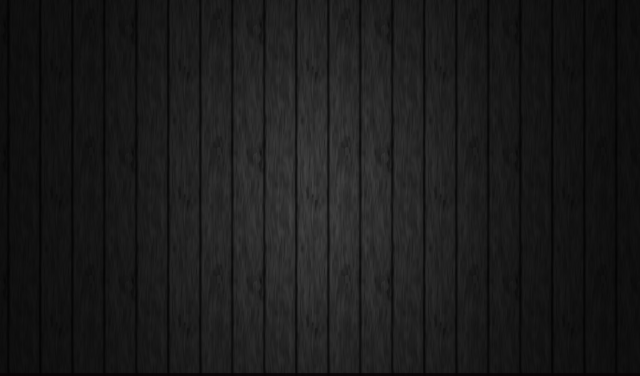
This texture is drawn by a WebGL 2 fragment shader. Its source:

```glsl
#version 300 es
precision highp float;
// Dark vertical wooden planks with fine grain, lit by a soft central glow.
uniform vec2 u_resolution;
out vec4 fragColor;

float hash(vec2 p) {
    vec3 q = fract(p.xyx * vec3(0.1031, 0.1030, 0.0973));
    q += dot(q, q.yzx + 33.33);
    return fract((q.x + q.y) * q.z);
}

// Value noise that repeats after the given number of cells
float tiledNoise(vec2 p, vec2 period) {
    vec2 cell = floor(p), f = fract(p);
    f = f * f * (3.0 - 2.0 * f);
    vec2 a = mod(cell, period), b = mod(cell + 1.0, period);
    return mix(mix(hash(a), hash(vec2(b.x, a.y)), f.x),
               mix(hash(vec2(a.x, b.y)), hash(b), f.x), f.y);
}

// Noise over a tile of four by four plank widths
float woodNoise(vec2 p, vec2 cells) {
    return tiledNoise(p * cells, 4.0 * cells);
}

// Soft spot that repeats with the tile
float tileSpot(vec2 p, vec2 centre, vec2 radius) {
    vec2 d = (mod(p - centre + 2.0, 4.0) - 2.0) / radius;
    return exp(-dot(d, d));
}

float woodGrain(vec2 p) {
    float bend = woodNoise(p, vec2(2.0, 1.0)) - 0.5;
    vec2 warped = p + vec2(0.12 * bend, 0.0);
    float tone = 1.0;
    tone += 0.10 * (woodNoise(warped, vec2(6.0, 1.0)) - 0.5);
    tone += 0.22 * (woodNoise(warped, vec2(15.0, 2.0)) - 0.5);
    tone += 0.28 * (woodNoise(warped, vec2(24.0, 4.0)) - 0.5);

    // Short dark pores, gathered around a few knots
    const vec2 knots[3] = vec2[3](vec2(2.66, 3.24), vec2(1.5, 1.47), vec2(3.8, 2.72));
    float knotted = 0.0;
    for (int i = 0; i < 3; i++) {
        knotted += tileSpot(p, knots[i], vec2(0.24, 0.55));
    }
    float pores = woodNoise(warped + 0.37, vec2(12.0, 5.0));
    tone -= 0.38 * smoothstep(0.5, 0.8, pores) * knotted;
    tone -= 0.13 * smoothstep(0.72, 0.92, woodNoise(p + 1.7, vec2(17.0, 3.0)));

    // Pale flame figure on the third plank
    float flame = tileSpot(p, vec2(2.22, 2.98), vec2(0.13, 0.45))
                + tileSpot(p, vec2(2.25, 0.64), vec2(0.11, 0.38));
    return tone + 0.24 * flame * woodNoise(warped, vec2(12.0, 2.0));
}

void main() {
    vec2 uv = gl_FragCoord.xy / u_resolution;
    vec2 plank = 20.0 * gl_FragCoord.xy / u_resolution.x - vec2(0.26, 0.0);
    float pixel = 20.0 / u_resolution.x;

    // Light: a tall glow fading towards the sides
    vec2 fromGlow = (uv - vec2(0.495, 0.48)) / vec2(0.27, 0.61);
    float light = 0.049 + 0.168 * exp(-pow(length(fromGlow), 1.65));

    // Slight difference in tone between boards
    float board = mod(floor(plank.x), 4.0);
    float tone = woodGrain(plank) * (0.97 + 0.06 * hash(vec2(board, 7.0)));

    // Seams: a thin uneven gap, a soft shadow and a faint lit edge
    float side = fract(plank.x + 0.5) - 0.5;
    float gap = abs(side + 0.012 * (woodNoise(plank, vec2(1.0, 3.0)) - 0.5));
    float depth = 0.48 + 0.16 * hash(vec2(mod(floor(plank.x + 0.5), 4.0), 3.0));
    depth *= 0.8 + 0.4 * woodNoise(plank + 0.5, vec2(1.0, 4.0));
    tone *= 1.0 - depth * (1.0 - smoothstep(0.01, 0.025 + pixel, gap));
    tone *= 1.0 - 0.20 * exp(-gap * gap / 0.006);
    tone += 0.07 * exp(-pow((side - 0.09) / 0.03, 2.0));

    vec3 colour = vec3(light * tone);

    // Nearly black strip along the lower border
    float strip = 1.0 - smoothstep(0.006, 0.010, uv.y);
    colour = mix(colour, vec3(0.035, 0.012, 0.02), 0.85 * strip);
    fragColor = vec4(colour, 1.0);
}
```
